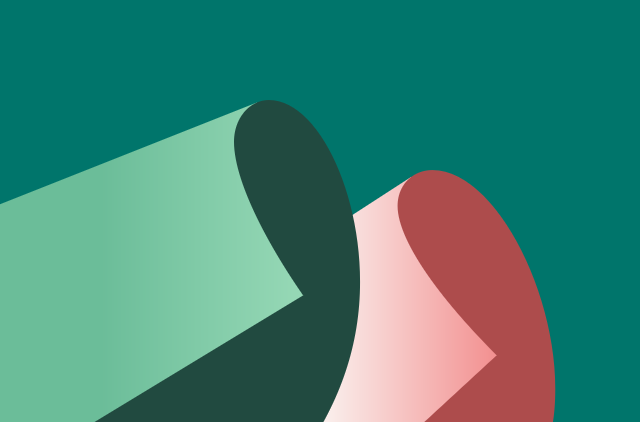
Give the GLSL for this background, as a Shadertoy shader.

```glsl
// Two rolled paper sheets, green in front of pink, on a flat teal ground.
// Each roll end is a signed distance to a closed path of Bezier curves;
// each sheet is an intersection of half-planes with a horizontal gradient.

// Accumulates one straight edge: path.x is squared distance, path.y the sign.
void addEdge(vec2 p, vec2 a, vec2 b, inout vec2 path) {
    vec2 e = b - a, w = p - a;
    vec2 nearest = w - e * clamp(dot(w, e) / dot(e, e), 0.0, 1.0);
    path.x = min(path.x, dot(nearest, nearest));
    bvec3 crossing = bvec3(p.y >= a.y, p.y < b.y, e.x * w.y > e.y * w.x);
    if (all(crossing) || all(not(crossing))) path.y = -path.y;
}

// Accumulates a cubic Bezier as a run of short edges.
void addCurve(vec2 p, vec2 a, vec2 b, vec2 c, vec2 d, inout vec2 path) {
    const int STEPS = 28;
    vec2 last = a;
    for (int i = 1; i <= STEPS; i++) {
        float t = float(i) / float(STEPS), s = 1.0 - t;
        vec2 next = s * s * s * a + 3.0 * s * t * (s * b + t * c) + t * t * t * d;
        addEdge(p, last, next, path);
        last = next;
    }
}

// Outline order: crown, right side, base, foot, inner corner, left side.
float rollDistance(vec2 p, vec2 k[14]) {
    vec2 path = vec2(1e5, 1.0);
    addCurve(p, k[0], k[1], k[2], k[3], path);
    addCurve(p, k[3], k[4], k[5], k[6], path);
    addEdge(p, k[6], k[7], path);
    addEdge(p, k[7], k[8], path);
    addCurve(p, k[8], k[9], k[10], k[11], path);
    addCurve(p, k[11], k[12], k[13], k[0], path);
    return path.y * sqrt(path.x);
}

// Signed distance to a line, positive on the left when going from a to b.
float side(vec2 p, vec2 a, vec2 b) {
    vec2 e = normalize(b - a), w = p - a;
    return e.x * w.y - e.y * w.x;
}

// Area under the upper edge, cut off on the right behind the roll end.
float sheetDistance(vec2 p, vec2 edgeStart, vec2 edgeEnd, vec2 corner) {
    vec2 tip = corner + vec2(0.01, 0.0);
    float cut = max(side(p, edgeEnd, tip), p.x - tip.x);
    return max(side(p, edgeStart, edgeEnd), cut);
}

float coverage(float d) {
    return clamp(0.5 - d * iResolution.y, 0.0, 1.0);
}

void mainImage(out vec4 fragColor, in vec2 fragCoord) {
    vec2 p = fragCoord / iResolution.xy * vec2(1.518, 1.0);

    vec2 greenRoll[14] = vec2[14](
        vec2(0.638, 0.763), vec2(0.751, 0.763), vec2(0.854, 0.553),
        vec2(0.854, 0.332), vec2(0.854, 0.202), vec2(0.818, 0.083),
        vec2(0.751, -0.028), vec2(0.178, -0.028), vec2(0.719, 0.300),
        vec2(0.628, 0.431), vec2(0.555, 0.575), vec2(0.555, 0.664),
        vec2(0.555, 0.721), vec2(0.593, 0.763));
    vec2 pinkRoll[14] = vec2[14](
        vec2(1.026, 0.597), vec2(1.170, 0.597), vec2(1.317, 0.318),
        vec2(1.317, 0.079), vec2(1.317, 0.040), vec2(1.314, 0.006),
        vec2(1.306, -0.028), vec2(0.976, -0.028), vec2(1.178, 0.158),
        vec2(1.028, 0.308), vec2(0.943, 0.437), vec2(0.943, 0.512),
        vec2(0.943, 0.561), vec2(0.978, 0.597));

    // Sheet gradients
    vec3 pinkPaper = mix(vec3(0.98, 0.93, 0.92), vec3(0.95, 0.57, 0.57),
                         clamp((p.x - 0.78) / 0.39, 0.0, 1.0));
    vec3 greenPaper = mix(vec3(0.42, 0.74, 0.60), vec3(0.585, 0.845, 0.71),
                          clamp((p.x - 0.24) / 0.46, 0.0, 1.0));

    // Layers from back to front
    vec3 color = vec3(0.0, 0.46, 0.42);
    float pinkSheet = sheetDistance(p, vec2(0.835, 0.490), vec2(0.974, 0.580), pinkRoll[8]);
    color = mix(color, pinkPaper, coverage(pinkSheet));
    color = mix(color, vec3(0.68, 0.30, 0.30), coverage(rollDistance(p, pinkRoll)));
    float greenSheet = sheetDistance(p, vec2(0.0, 0.516), vec2(0.609, 0.757), greenRoll[8]);
    color = mix(color, greenPaper, coverage(greenSheet));
    color = mix(color, vec3(0.13, 0.29, 0.25), coverage(rollDistance(p, greenRoll)));

    fragColor = vec4(color, 1.0);
}
```
